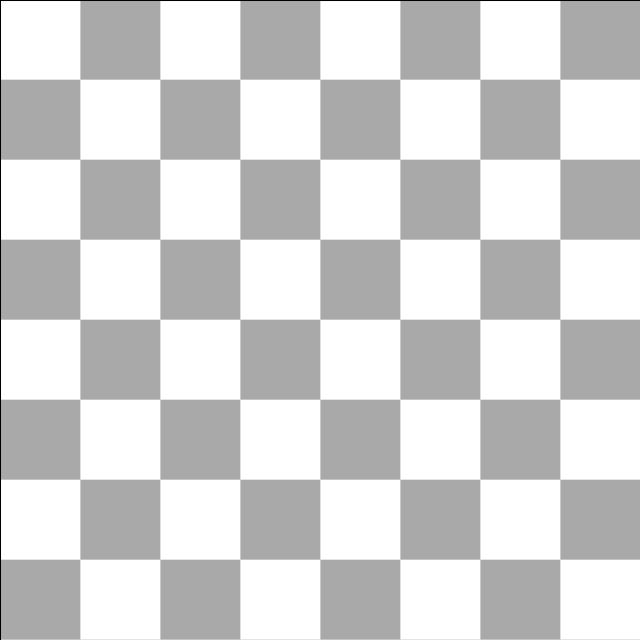
A Shadertoy shader for this pattern:

```glsl
// Seamless grey and white checkerboard with a hairline along the left and top.

const float SQUARES = 8.0;                     // squares per side; even, so it tiles
const vec2 BOARD_SHIFT = vec2(0.0006, 0.0005); // offset of the squares, in canvas units
const float HAIRLINE_WIDTH = 0.0016;           // in canvas units
const vec3 GREY = vec3(0.663);
const vec3 WHITE = vec3(1.0);
const vec3 BLACK = vec3(0.0);

// Signed distance to the nearest square boundary: positive in even squares,
// negative in odd ones, with a period of two squares.
vec2 stripeDistance(vec2 p) {
    return abs(mod(p - 0.5, 2.0) - 1.0) - 0.5;
}

void mainImage(out vec4 fragColor, in vec2 fragCoord) {
    vec2 uv = fragCoord / iResolution.xy;
    vec2 pixel = 1.0 / iResolution.xy;

    // Squares: like signs give grey, opposite signs give white
    vec2 boundary = stripeDistance((uv - BOARD_SHIFT) * SQUARES) / SQUARES;
    vec2 stripes = clamp(boundary / (0.5 * pixel), -1.0, 1.0);
    float greyAmount = 0.5 + 0.5 * stripes.x * stripes.y;
    vec3 color = mix(WHITE, GREY, greyAmount);

    // Hairline: one per tile along each axis, smoothed by pixel coverage
    vec2 inset = vec2(uv.x, 1.0 - uv.y);
    vec2 coverage = clamp((HAIRLINE_WIDTH - inset) / pixel + 0.5, 0.0, 1.0);
    color = mix(color, BLACK, max(coverage.x, coverage.y));

    fragColor = vec4(color, 1.0);
}
```
